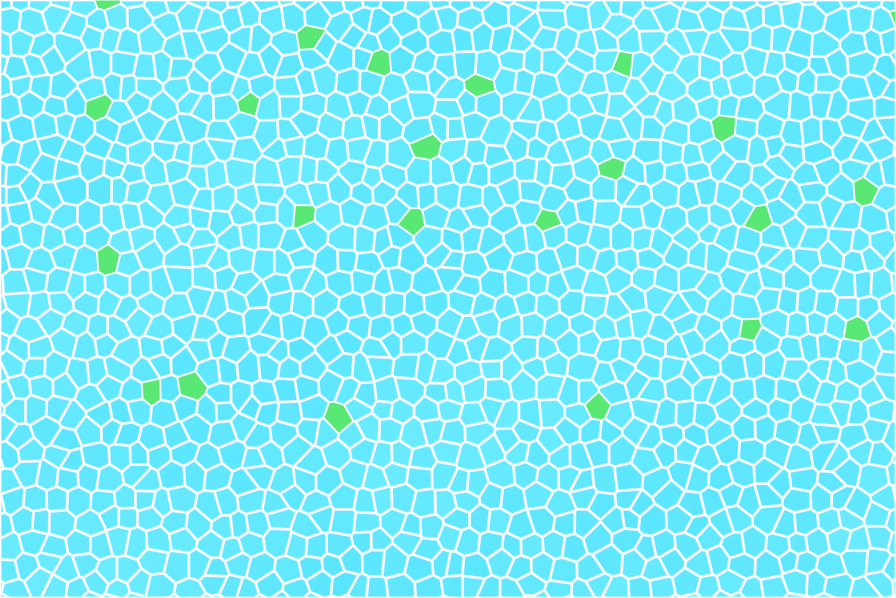
Give the GLSL for this pattern, as a WebGL 1 fragment shader.

```glsl
precision highp float;
// Pale-lined mosaic of irregular cyan cells with a few scattered green ones.
uniform vec2 u_resolution;

const float ROWS = 27.4;              // cells per canvas height
const float JITTER = 0.66;            // how far sites stray from the lattice
const float LINE_HALF = 0.0023;       // half line width, canvas heights
const float ACCENT_LINE = 0.4;        // share of the line kept inside accent cells
const float SOFTNESS = 1.1;           // edge ramp in pixel widths
const float ACCENT_START_ROW = 8.0;   // no accents below this row
const vec2 ACCENT_BLOCK = vec2(7.0, 5.0); // one accent per block of cells
const float TINT_STRENGTH = 0.6;
const vec3 LINE_COLOR = vec3(0.98, 0.998, 1.0);
const vec3 CELL_COLOR = vec3(0.385, 0.91, 1.0);
const vec3 TINT_RANGE = vec3(0.055, 0.02, 0.0);
const vec3 ACCENT_COLOR = vec3(0.35, 0.91, 0.45);

vec2 hash2(vec2 p) {
  vec2 q = vec2(dot(p, vec2(127.1, 311.7)), dot(p, vec2(269.5, 183.3)));
  return fract(sin(q) * 43758.54);
}

// Every second row is shifted by half a cell.
float rowShift(float row) {
  return 0.5 * mod(row, 2.0);
}

// Lattice cell lying at an integer offset from the one holding p.
vec2 cellAt(vec2 p, vec2 offset) {
  float row = floor(p.y) + offset.y;
  return vec2(floor(p.x - rowShift(row)) + offset.x, row);
}

vec2 siteOf(vec2 id) {
  vec2 center = id + vec2(0.5 + rowShift(id.y), 0.5);
  return center + JITTER * (hash2(id + 17.0) - 0.5);
}

// Nearest cell id in xy, distance to its border in z.
vec3 cellular(vec2 p) {
  vec2 nearestId = vec2(0.0);
  vec2 toNearest = vec2(0.0);
  float best = 100.0;
  for (int j = -2; j <= 2; j++) {
    for (int i = -2; i <= 2; i++) {
      vec2 id = cellAt(p, vec2(float(i), float(j)));
      vec2 r = siteOf(id) - p;
      float d = dot(r, r);
      if (d < best) {
        best = d;
        nearestId = id;
        toNearest = r;
      }
    }
  }
  float edge = 100.0;
  for (int j = -2; j <= 2; j++) {
    for (int i = -2; i <= 2; i++) {
      vec2 r = siteOf(cellAt(p, vec2(float(i), float(j)))) - p;
      vec2 gap = r - toNearest;
      if (dot(gap, gap) > 0.0001) {
        edge = min(edge, dot(0.5 * (r + toNearest), normalize(gap)));
      }
    }
  }
  return vec3(nearestId, edge);
}

// One randomly picked cell in each block is an accent.
bool isAccent(vec2 id) {
  vec2 local = id - vec2(0.0, ACCENT_START_ROW);
  vec2 picked = floor(hash2(floor(local / ACCENT_BLOCK) + 5.0) * ACCENT_BLOCK);
  return local.y > -0.5 && distance(mod(local, ACCENT_BLOCK), picked) < 0.5;
}

// Broad layered waves plus a small change from cell to cell.
float cellTint(vec2 id) {
  float waves = sin(id.x * 0.31 + 1.7 * sin(id.y * 0.23))
              + sin(id.y * 0.47 - id.x * 0.19 + 2.0);
  return 0.35 * waves + hash2(id + 71.0).x - 0.5;
}

void main() {
  vec2 uv = gl_FragCoord.xy / u_resolution.y;
  vec2 canvas = u_resolution / u_resolution.y;
  vec3 cell = cellular(uv * ROWS);
  bool accent = isAccent(cell.xy);

  // Cells are also outlined along the canvas frame.
  vec2 frame = min(uv, canvas - uv);
  float edge = min(cell.z / ROWS, min(frame.x, frame.y));

  vec3 fill = CELL_COLOR + TINT_RANGE * TINT_STRENGTH * cellTint(cell.xy);
  if (accent) fill = ACCENT_COLOR;

  float halfWidth = LINE_HALF * (accent ? ACCENT_LINE : 1.0);
  float ramp = SOFTNESS / u_resolution.y;
  float inside = clamp((edge - halfWidth) / ramp + 0.5, 0.0, 1.0);
  gl_FragColor = vec4(mix(LINE_COLOR, fill, inside), 1.0);
}
```
